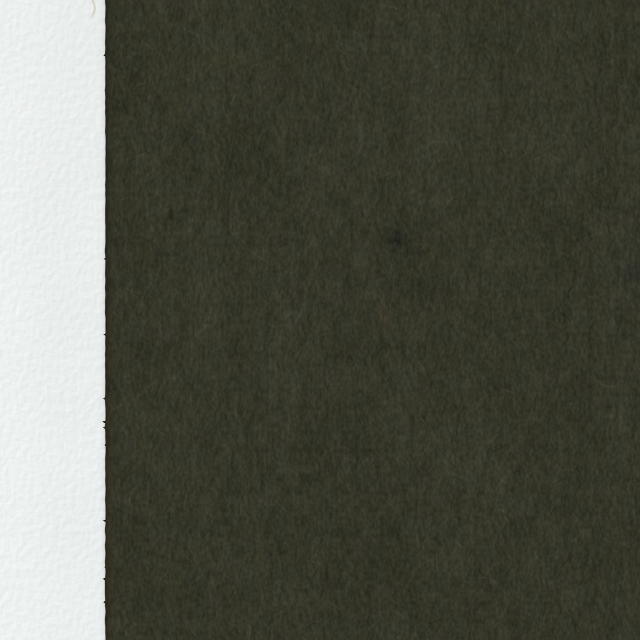
This texture is drawn by a three.js fragment shader. Its source:

```glsl
varying vec2 vUv;

vec2 hash2(vec2 p) {
  p = vec2(dot(p, vec2(127.1, 311.7)), dot(p, vec2(269.5, 183.3)));
  return fract(sin(p) * 43758.545);
}

float slope(vec2 cell, vec2 offset) {
  float a = 6.2832 * hash2(cell).x;
  return dot(vec2(cos(a), sin(a)), offset);
}

float gradientNoise(vec2 p) {
  vec2 i = floor(p), f = fract(p);
  vec2 u = f * f * f * (f * (f * 6.0 - 15.0) + 10.0);
  vec2 e = vec2(1.0, 0.0);
  return mix(mix(slope(i, f), slope(i + e, f - e), u.x),
             mix(slope(i + e.yx, f - e.yx), slope(i + e.xx, f - e.xx), u.x), u.y);
}

// Short bent hairs, one per cell, leaning around the vertical; signed by tone
float fibres(vec2 uv, float density, float seed) {
  vec2 p = uv * density;
  vec2 home = floor(p);
  float total = 0.0;
  for (int y = -1; y <= 1; y++) {
    for (int x = -1; x <= 1; x++) {
      vec2 cell = home + vec2(float(x), float(y));
      vec2 place = hash2(cell + seed);
      vec2 kind = hash2(cell + seed + 57.3);
      float lean = (kind.x - 0.5) * 2.6;
      vec2 d = p - cell - place;
      d = vec2(cos(lean) * d.x - sin(lean) * d.y, sin(lean) * d.x + cos(lean) * d.y);
      d.x += (place.x - 0.5) * 1.4 * d.y * d.y;
      float reach = 0.25 + 0.4 * place.y;
      float strand = 1.0 - smoothstep(0.0003, 0.0021, abs(d.x) / density);
      strand *= 1.0 - smoothstep(0.5 * reach, reach, abs(d.y));
      total += strand * (kind.y - 0.42);
    }
  }
  return total;
}

float embossHeight(vec2 uv) {
  vec2 p = uv + 0.004 * vec2(gradientNoise(uv * 45.0), gradientNoise(uv * 45.0 + 19.0));
  return gradientNoise(p * vec2(105.0, 85.0)) + 0.5 * gradientNoise(p * 190.0 + 7.0);
}

vec3 whitePaper(vec2 uv) {
  float relief = embossHeight(uv) - embossHeight(uv + vec2(-0.0025, 0.003));
  float light = 0.928 + 0.034 * clamp(relief, -1.4, 1.0);
  light += 0.008 * gradientNoise(uv * 9.0);
  light += 0.012 * smoothstep(0.10, 0.0, uv.x) - 0.006 * uv.y;
  return vec3(light - 0.008, light + 0.006, light + 0.003);
}

float blot(vec2 uv, vec2 centre, vec2 size) {
  vec2 d = (uv - centre) / size;
  return exp(-dot(d, d));
}

vec3 darkFelt(vec2 uv) {
  vec2 p = uv + 0.004 * vec2(gradientNoise(uv * 32.0), gradientNoise(uv * 32.0 + 41.0));
  float grain = 0.040 * gradientNoise(p * vec2(150.0, 62.0));
  grain += 0.042 * gradientNoise(p * vec2(250.0, 150.0) + 13.0);
  grain += 0.026 * gradientNoise(p * vec2(58.0, 21.0) + 29.0);
  grain += 0.018 * gradientNoise(p * vec2(17.0, 6.0) + 5.0);
  grain += 0.012 * gradientNoise(uv * vec2(5.0, 3.0) + 3.0);
  grain += 0.050 * fibres(uv, 30.0, 3.0) + 0.045 * fibres(uv, 46.0, 71.0);
  vec3 color = vec3(0.207, 0.211, 0.160) + grain * vec3(1.0, 1.0, 0.92);

  // Drifting warm and cool dye
  color += vec3(0.010, 0.002, -0.008) * gradientNoise(uv * vec2(38.0, 26.0) + 83.0);

  // Stains: ink spot, rusty fleck, dark nick, cool patch at the right
  float ragged = 0.7 + 0.9 * gradientNoise(uv * 110.0);
  color -= vec3(0.075, 0.070, 0.040) * ragged * blot(uv, vec2(0.622, 0.628), vec2(0.018, 0.015));
  color += vec3(0.040, 0.018, 0.010) * ragged * blot(uv, vec2(0.599, 0.508), vec2(0.010, 0.020));
  color -= 0.07 * blot(uv, vec2(0.266, 0.664), vec2(0.004, 0.008));
  color -= vec3(0.022, 0.018, 0.002) * blot(uv, vec2(0.985, 0.575), vec2(0.030, 0.025));
  return color;
}

void main() {
  vec2 uv = vUv;
  float edge = 0.1645 + 0.0012 * gradientNoise(vec2(3.4, uv.y * 70.0));

  // Occasional stubs of lint poking past the cut
  float row = uv.y * 110.0;
  vec2 stub = hash2(vec2(floor(row), 8.0));
  edge -= 0.005 * step(0.88, stub.x) * stub.y * smoothstep(0.25, 0.0, abs(fract(row) - 0.5));

  // Soft contact shadow on the white sheet
  vec3 paper = whitePaper(uv) * (1.0 - 0.10 * exp(-max(edge - uv.x, 0.0) / 0.003));

  // Dark brown rim along the cut
  float rim = exp(-max(uv.x - edge, 0.0) / 0.0045);
  vec3 rimColor = mix(vec3(0.15, 0.10, 0.065), vec3(0.11, 0.095, 0.085), smoothstep(0.3, 0.7, uv.y));
  vec3 felt = mix(darkFelt(uv), rimColor, 0.8 * rim);

  vec3 color = mix(paper, felt, smoothstep(-0.0012, 0.0012, uv.x - edge));

  // Stray beige hair at the top of the sheet
  float hairX = 0.142 + 0.006 * sin((uv.y - 0.97) * 90.0);
  float hair = smoothstep(0.0025, 0.0005, abs(uv.x - hairX)) * smoothstep(0.968, 0.980, uv.y);
  color = mix(color, vec3(0.78, 0.75, 0.66), 0.6 * hair);

  gl_FragColor = vec4(color, 1.0);
}
```
